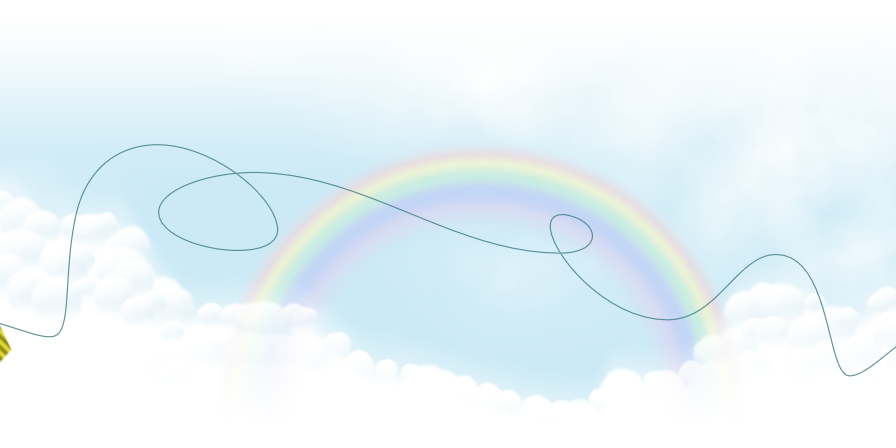
Write a WebGL 1 fragment shader that draws this background.

```glsl
precision highp float;
// Pale sky with a soft rainbow, billowing clouds and a thin looping ribbon line.
// Clouds are rows of shaded puffs along a ridge profile, wisps are gradient noise,
// and the line is a chain of cubic curves measured by distance.
uniform vec2 u_resolution;

const vec3 WHITE = vec3(1.0);
const vec3 SKY_BLUE = vec3(0.80, 0.918, 0.963);
const vec3 CLOUD_SHADE = vec3(0.90, 0.95, 0.972);
const vec3 LINE_TEAL = vec3(0.27, 0.50, 0.53);

vec2 hash2(vec2 p) {
  vec3 q = fract(p.xyx * vec3(0.1031, 0.1030, 0.0973));
  q += dot(q, q.yzx + 33.33);
  return fract((q.xx + q.yz) * q.zy);
}

float corner(vec2 cell, vec2 f, vec2 o) {
  return dot(hash2(cell + o) * 2.0 - 1.0, f - o);
}

float gradientNoise(vec2 p) {
  vec2 i = floor(p), f = fract(p);
  vec2 u = f * f * (3.0 - 2.0 * f);
  vec2 e = vec2(1.0, 0.0);
  return mix(mix(corner(i, f, e.yy), corner(i, f, e.xy), u.x),
             mix(corner(i, f, e.yx), corner(i, f, e.xx), u.x), u.y);
}

float fbm(vec2 p) {
  float sum = 0.0, amp = 0.6;
  for (int i = 0; i < 4; i++) {
    sum += amp * gradientNoise(p);
    p = p * 2.03 + 17.3;
    amp *= 0.5;
  }
  return sum;
}

// Soft elliptical spot
float glow(vec2 p, vec2 center, vec2 size) {
  vec2 d = (p - center) / size;
  return exp(-dot(d, d));
}

// Height of the cloud tops across the canvas
float ridge(float x) {
  float h = 0.57 - 0.05 * smoothstep(0.0, 0.12, x) - 0.20 * smoothstep(0.25, 0.43, x);
  h -= 0.12 * smoothstep(0.65, 0.84, x) + 0.10 * smoothstep(0.80, 1.32, x);
  h += 0.07 * smoothstep(1.31, 1.38, x) + 0.19 * smoothstep(1.50, 1.70, x);
  return h - 0.05 * smoothstep(1.80, 1.85, x) + 0.05 * smoothstep(1.90, 2.0, x);
}

vec3 skyColor(vec2 p) {
  float blue = 1.0 - smoothstep(0.58, 1.0, p.y);
  float veil = 0.65 * glow(p, vec2(1.08, 0.80), vec2(0.27, 0.13));
  veil += 0.65 * glow(p, vec2(1.75, 0.70), vec2(0.42, 0.26));
  veil += 0.30 * glow(p, vec2(1.15, 0.38), vec2(0.16, 0.09));
  veil += 0.35 * glow(p, vec2(1.92, 0.44), vec2(0.22, 0.12));
  veil += 0.40 * glow(p, vec2(0.03, 0.58), vec2(0.15, 0.06));
  veil += 0.25 * glow(p, vec2(0.58, 0.88), vec2(0.10, 0.04));
  veil *= clamp(0.9 + 1.7 * fbm(p * 5.0), 0.0, 1.4);
  return mix(mix(WHITE, SKY_BLUE, blue), WHITE, clamp(veil, 0.0, 1.0));
}

// Rainbow laid over a base colour
vec3 addRainbow(vec3 base, vec2 p, float strength) {
  float r = length(p - vec2(1.073, 0.089));
  vec3 c = mix(vec3(0.86, 0.84, 0.95), vec3(0.76, 0.83, 0.965), smoothstep(0.440, 0.482, r));
  c = mix(c, vec3(0.79, 0.93, 0.88), smoothstep(0.487, 0.520, r));
  c = mix(c, vec3(0.93, 0.95, 0.83), smoothstep(0.520, 0.546, r));
  c = mix(c, vec3(0.93, 0.85, 0.87), smoothstep(0.546, 0.573, r));
  float band = smoothstep(0.39, 0.475, r) * (1.0 - smoothstep(0.555, 0.60, r));
  return mix(base, c, band * strength);
}

// Rows of overlapping puffs, back to front, lit from above
vec3 addClouds(vec3 base, vec2 p) {
  vec2 q = p + 0.012 * vec2(fbm(p * 18.0), fbm(p * 18.0 + 40.0));
  float top = ridge(q.x);
  vec3 c = mix(base, WHITE, 0.4 * smoothstep(-0.07, 0.02, top - q.y));
  c = mix(c, WHITE, smoothstep(0.0, 0.06, top - q.y));
  float shadeAmount = smoothstep(0.12, 0.32, p.y);
  for (int row = 0; row < 3; row++) {
    for (int i = 0; i < 42; i++) {
      vec2 h = hash2(vec2(float(i), float(row) * 7.0 + 3.0));
      float r = mix(0.026, 0.062, h.x);
      float x = (float(i) + h.y - 0.5) * 0.05;
      vec2 d = (q - vec2(x, ridge(x) - 0.8 * r - 0.07 * float(row))) / r;
      float cover = (1.0 - smoothstep(0.78, 1.03, length(d))) * smoothstep(-1.0, 0.1, d.y);
      float lit = smoothstep(-0.7, 0.8, d.y - 0.3 * d.x);
      c = mix(c, mix(WHITE, CLOUD_SHADE, (1.0 - lit) * shadeAmount), cover);
    }
  }
  return c;
}

float segmentDistance(vec2 p, vec2 a, vec2 b) {
  vec2 ab = b - a, ap = p - a;
  return length(ap - ab * clamp(dot(ap, ab) / dot(ab, ab), 0.0, 1.0));
}

float curve(vec2 p, vec2 a, vec2 b, vec2 c, vec2 d) {
  float nearest = 9.0;
  vec2 last = a;
  for (int i = 1; i <= 20; i++) {
    float t = float(i) / 20.0, s = 1.0 - t;
    vec2 next = s*s*s*a + 3.0*s*s*t*b + 3.0*s*t*t*c + t*t*t*d;
    nearest = min(nearest, segmentDistance(p, last, next));
    last = next;
  }
  return nearest;
}

float ribbon(vec2 p) {
  float d = curve(p, vec2(-0.005, 0.279), vec2(0.052, 0.263), vec2(0.099, 0.242), vec2(0.122, 0.25));
  d = min(d, curve(p, vec2(0.122, 0.25), vec2(0.161, 0.263), vec2(0.141, 0.388), vec2(0.169, 0.518)));
  d = min(d, curve(p, vec2(0.169, 0.518), vec2(0.193, 0.628), vec2(0.268, 0.677), vec2(0.352, 0.677)));
  d = min(d, curve(p, vec2(0.352, 0.677), vec2(0.474, 0.677), vec2(0.617, 0.563), vec2(0.62, 0.487)));
  d = min(d, curve(p, vec2(0.62, 0.487), vec2(0.62, 0.404), vec2(0.354, 0.443), vec2(0.354, 0.526)));
  d = min(d, curve(p, vec2(0.354, 0.526), vec2(0.354, 0.576), vec2(0.464, 0.617), vec2(0.578, 0.615)));
  d = min(d, curve(p, vec2(0.578, 0.615), vec2(0.82, 0.609), vec2(1.016, 0.435), vec2(1.25, 0.435)));
  d = min(d, curve(p, vec2(1.25, 0.435), vec2(1.349, 0.435), vec2(1.341, 0.508), vec2(1.26, 0.521)));
  d = min(d, curve(p, vec2(1.26, 0.521), vec2(1.159, 0.529), vec2(1.315, 0.286), vec2(1.49, 0.286)));
  d = min(d, curve(p, vec2(1.49, 0.286), vec2(1.602, 0.286), vec2(1.646, 0.432), vec2(1.732, 0.432)));
  d = min(d, curve(p, vec2(1.732, 0.432), vec2(1.857, 0.432), vec2(1.844, 0.161), vec2(1.896, 0.161)));
  return min(d, curve(p, vec2(1.896, 0.161), vec2(1.927, 0.161), vec2(1.966, 0.201), vec2(2.005, 0.229)));
}

void main() {
  float px = 1.0 / u_resolution.y;
  vec2 p = gl_FragCoord.xy * vec2(2.0 / u_resolution.x, px);
  vec3 color = addClouds(addRainbow(skyColor(p), p, 0.9), p);
  // Faint left foot of the rainbow over the cloud
  color = addRainbow(color, p, 0.15 * smoothstep(0.02, 0.2, p.y) * (1.0 - smoothstep(0.30, 0.36, p.y)));
  // Small striped yellow petal at the left edge
  vec2 d = (p - vec2(-0.002, 0.233)) / vec2(0.028, 0.027);
  vec3 petal = mix(vec3(0.55, 0.55, 0.08), vec3(0.90, 0.86, 0.22), 0.5 + 0.5 * sin(7.0 * (d.x + d.y)));
  color = mix(color, petal, 1.0 - smoothstep(0.85, 1.1, abs(d.x) + 0.6 * abs(d.y + 0.5 * d.x)));
  float line = clamp(0.5 + (0.0013 - ribbon(p)) / px, 0.0, 1.0);
  gl_FragColor = vec4(mix(color, LINE_TEAL, 0.85 * line), 1.0);
}
```
